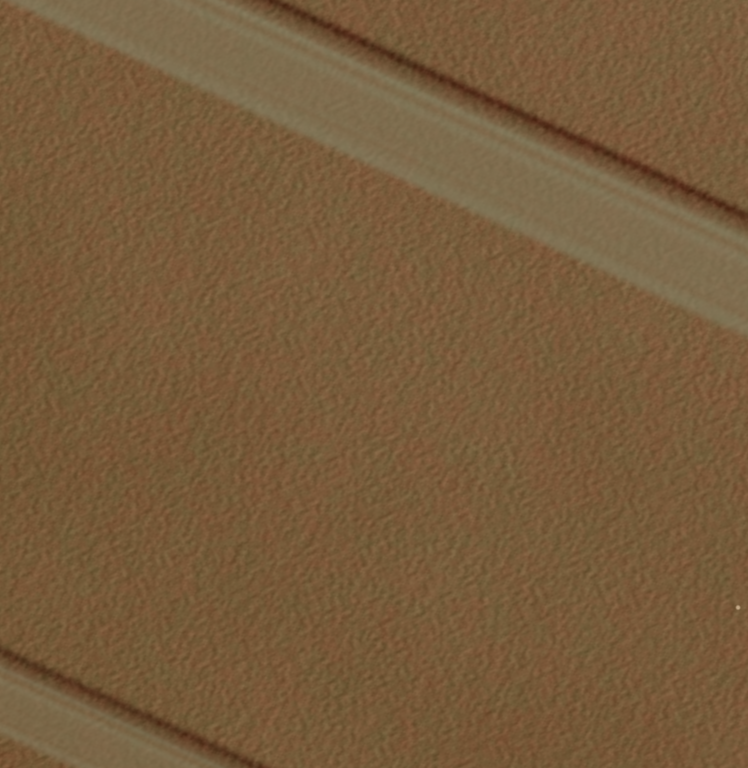
A WebGL 1 fragment shader for this texture:

```glsl
precision highp float;
// Brown, finely grained surface crossed by slanted pale ridges.
// Each ridge is a profile across a repeating diagonal coordinate: a dark
// crease, thin highlights, a shaded body and a bright lower lip.

uniform vec2 u_resolution;

#define SLOPE 0.452        // fall of the ridges per unit across
#define PERIOD 1.006       // vertical spacing of the ridges
#define OFFSET 0.158       // crease position below the top left corner
#define RIDGE_WIDTH 0.158  // vertical thickness of a full ridge
#define CREASE 0.0065      // half width of the dark crease
#define GRAIN_FREQ 190.0
#define GRAIN_DEPTH 0.085
#define MOTTLE 0.045       // red to green drift of the surface
#define GROUND vec3(0.468, 0.352, 0.225)
#define PALE vec3(0.505, 0.452, 0.335)
#define DARK vec3(0.27, 0.145, 0.075)

float hash(vec2 p) {
  vec3 q = fract(p.xyx * 0.1031);
  q += dot(q, q.yzx + 33.33);
  return fract((q.x + q.y) * q.z);
}

float noise(vec2 p) {
  vec2 i = floor(p), f = fract(p);
  f = f * f * (3.0 - 2.0 * f);
  return mix(mix(hash(i), hash(i + vec2(1.0, 0.0)), f.x),
             mix(hash(i + vec2(0.0, 1.0)), hash(i + vec2(1.0)), f.x), f.y);
}

float fbm(vec2 p) {
  float sum = 0.0, amp = 0.5;
  for (int i = 0; i < 4; i++) {
    sum += amp * noise(p);
    p = mat2(1.6, 1.2, -1.2, 1.6) * p + 17.3;
    amp *= 0.5;
  }
  return sum / 0.9375;
}

// Soft streak of half width w centred on c
float streak(float x, float c, float w) {
  float k = (x - c) / w;
  return exp(-k * k);
}

void main() {
  vec2 p = gl_FragCoord.xy / u_resolution.y;
  float px = 1.0 / u_resolution.y;

  // Diagonal coordinate, measured downwards from each crease
  float d = 1.0 - p.y - SLOPE * p.x + OFFSET;
  d += 0.005 * (noise(p * 3.0 + 40.0) - 0.5);
  float row = floor(d / PERIOD + 0.1);
  float s = d - row * PERIOD;
  float odd = mod(row, 2.0);
  float width = RIDGE_WIDTH * (1.0 - 0.3 * odd);
  float t = s / width;

  // Surface with broad tonal drift
  vec3 color = GROUND;
  color += vec3(0.015, 0.013, 0.016) * (p.x + p.y - 1.0);
  color += 0.03 * (fbm(p * 5.0 + 9.0) - 0.5);

  // Pale ridge body with fading upper side and crisp lower lip
  float edge = 0.006 + px;
  float body = smoothstep(0.03, 0.24, t) * (1.0 - smoothstep(width - edge, width + edge, s));
  float shade = 0.78 - 0.1 * streak(t, 0.62, 0.16);
  shade += 0.35 * streak(t, 0.21, 0.035) + 0.25 * streak(t, 0.37, 0.04);
  shade -= 0.25 * streak(t, 0.29, 0.03);
  shade += 0.2 * streak(t, 0.92, 0.05) - 0.12 * streak(t, 0.82, 0.04);
  shade += 0.14 * (noise(vec2(p.x * 2.0, t * 24.0 + row * 7.0)) - 0.5);
  color = mix(color, PALE, body * shade * (1.0 - 0.2 * odd));

  // Dark crease and the shadow beneath it
  float crease = streak(s, 0.0, CREASE + 0.5 * px);
  float shadow = smoothstep(-0.005, 0.004, s) * (1.0 - smoothstep(0.01, 0.035, s));
  color = mix(color, DARK, 0.26 * shadow);
  color = mix(color, DARK + vec3(0.03, 0.0, 0.0) * p.x, crease * (0.82 - 0.2 * odd));

  // Embossed grain and coloured mottling, calmer on the ridges
  float calm = 1.0 - 0.6 * body;
  vec2 g = mat2(0.91, -0.41, 0.41, 0.91) * p * GRAIN_FREQ * vec2(0.8, 1.0);
  float relief = noise(g) - noise(g + vec2(0.55, -0.6));
  relief += 0.5 * (noise(g * 2.1 + 5.0) - 0.5);
  color += GRAIN_DEPTH * relief * calm * vec3(0.8, 0.75, 0.7);
  float tint = fbm(p * 34.0 + 71.0) - 0.5 + 0.5 * (noise(p * 120.0) - 0.5);
  color += MOTTLE * tint * calm * vec3(1.0, -0.55, -0.1);

  // One tiny bright fleck near the right edge
  float fleck = length(p - vec2(0.961, 0.209));
  color += 0.3 * (1.0 - smoothstep(0.001, 0.003 + px, fleck));

  gl_FragColor = vec4(clamp(color, 0.0, 1.0), 1.0);
}
```
